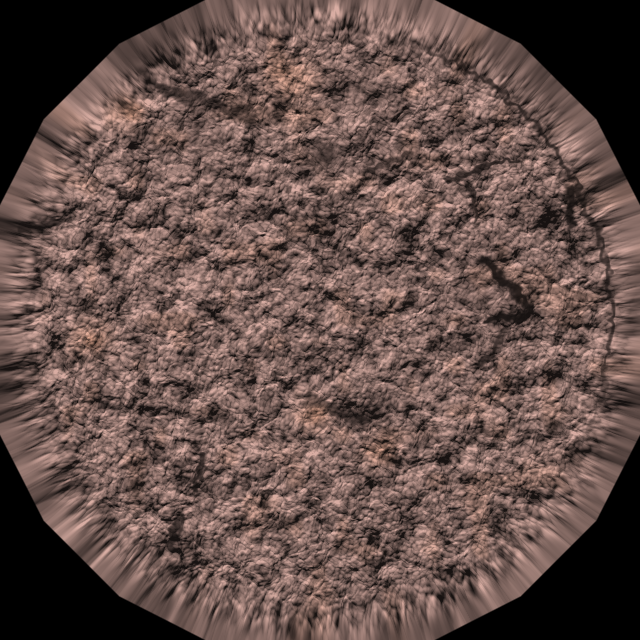
Write a WebGL 1 fragment shader that draws this texture.

```glsl
precision highp float;
uniform vec2 u_resolution;

vec2 hash2(vec2 p) {
  vec3 q = fract(p.xyx * vec3(0.1031, 0.1030, 0.0973));
  q += dot(q, q.yzx + 33.33);
  return fract((q.xx + q.yz) * q.zy);
}

float noise(vec2 p) {
  vec2 i = floor(p), f = fract(p);
  f *= f * (3.0 - 2.0 * f);
  return mix(mix(hash2(i).x, hash2(i + vec2(1, 0)).x, f.x),
             mix(hash2(i + vec2(0, 1)).x, hash2(i + vec2(1, 1)).x, f.x), f.y);
}

// Rounded clods around scattered cell centres
float clods(vec2 p) {
  vec2 cell = floor(p), f = fract(p);
  float nearest = 2.0;
  for (int y = -1; y <= 1; y++)
    for (int x = -1; x <= 1; x++) {
      vec2 g = vec2(float(x), float(y));
      vec2 d = g + hash2(cell + g) - f;
      nearest = min(nearest, dot(d, d));
    }
  return 1.0 - nearest;
}

// x: height, y: openness (low inside crevices)
vec2 terrain(vec2 p, float detail) {
  p += 0.007 * vec2(noise(p * 31.0), noise(p * 31.0 + 57.0));
  p += 0.004 * vec2(noise(p * 90.0 + 9.0), noise(p * 90.0 + 31.0));
  vec2 sum = vec2(0.0);
  float freq = 17.0, weight = 1.0;
  for (int i = 0; i < 5; i++) {
    float turn = float(i) * 1.3;
    vec2 s = mat2(cos(turn), sin(turn), -sin(turn), cos(turn)) * p * freq + float(i) * 17.3;
    float c = clods(s);
    sum.x += weight * (0.3 * c + 0.3 * noise(s * 1.7 + 5.0)) / freq;
    sum.y += 0.2 * mix(0.73, c, weight);
    freq *= 1.8;
    weight *= detail;
  }
  return sum;
}

float crack(vec2 p, vec2 a, vec2 b, float width) {
  vec2 ab = b - a;
  float t = clamp(dot(p - a, ab) / dot(ab, ab), 0.0, 1.0);
  return 1.0 - smoothstep(width * 0.3, width, length(p - a - ab * t));
}

float patchAt(vec2 p, vec2 c, float radius) {
  vec2 d = (p - c) / radius;
  return exp(-dot(d, d));
}

void main() {
  vec2 uv = gl_FragCoord.xy / u_resolution;
  vec2 d = uv - 0.5;
  float r = length(d), angle = atan(d.y, d.x);

  // Compress the radius near the rim so the soil smears outward
  float over = max(r - 0.43, 0.0);
  float squeezed = min(r, 0.43) + 0.034 * (1.0 - exp(-over / 0.034));
  vec2 q = 0.5 + d * squeezed / max(r, 0.001);
  float rim = smoothstep(0.475, 0.52, r);

  // Relief lit from above, with dark pits between clods
  float detail = mix(1.0, 0.6, rim);
  vec2 ground = terrain(q, detail);
  vec2 lit = terrain(q + 0.002 * vec2(-0.35, 0.94), detail);
  float slope = (lit.x - ground.x) / 0.002;
  float tone = 0.43 - 0.19 * slope + 1.0 * (ground.y - 0.73);
  float pit = smoothstep(0.55, 0.85, noise(q * 36.0 + 3.0)) * noise(q * 85.0);
  tone -= 0.24 * pit * (1.0 - 0.5 * rim);
  tone += 0.07 * (noise(q * 7.0) - 0.5);
  tone += 0.22 * (noise(q * 190.0) - 0.5) * (1.0 - rim);
  tone += (0.14 * (noise(q * 45.0 + 4.0) - 0.5) + 0.01) * rim;

  // Smooth boulders
  float boulder = patchAt(uv, vec2(0.573, 0.857), 0.042) + patchAt(uv, vec2(0.745, 0.55), 0.045)
                + 0.5 * patchAt(uv, vec2(0.30, 0.78), 0.07) + 0.5 * patchAt(uv, vec2(0.60, 0.39), 0.05);
  tone = mix(tone, 0.38 - 0.12 * slope, 0.5 * min(boulder, 1.0));

  // Fissures and deep shadows
  vec2 w = uv + 0.011 * (vec2(noise(uv * 42.0), noise(uv * 42.0 + 80.0)) - 0.5);
  w += 0.010 * (vec2(noise(uv * 120.0), noise(uv * 120.0 + 20.0)) - 0.5);
  float dark = crack(w, vec2(0.755, 0.596), vec2(0.83, 0.518), 0.011);
  dark = max(dark, crack(w, vec2(0.83, 0.514), vec2(0.765, 0.50), 0.010));
  dark = max(dark, 0.7 * crack(w, vec2(0.79, 0.48), vec2(0.755, 0.43), 0.009));
  dark = max(dark, 0.8 * crack(w, vec2(0.70, 0.72), vec2(0.81, 0.753), 0.006));
  dark = max(dark, 0.6 * crack(w, vec2(0.57, 0.735), vec2(0.64, 0.755), 0.008));
  dark = max(dark, 0.7 * crack(w, vec2(0.73, 0.71), vec2(0.745, 0.66), 0.006));
  dark = max(dark, 0.8 * crack(w, vec2(0.306, 0.23), vec2(0.32, 0.285), 0.008));
  dark = max(dark, 0.7 * crack(w, vec2(0.265, 0.14), vec2(0.28, 0.19), 0.008));
  dark = max(dark, 0.6 * crack(w, vec2(0.25, 0.86), vec2(0.39, 0.82), 0.014));
  dark = max(dark, 0.6 * crack(w, vec2(0.48, 0.38), vec2(0.57, 0.34), 0.013));
  dark = max(dark, 0.6 * crack(w, vec2(0.03, 0.645), vec2(0.11, 0.655), 0.009));
  dark = max(dark, 0.9 * crack(w, vec2(0.895, 0.70), vec2(0.89, 0.645), 0.013));
  dark = max(dark, 0.65 * patchAt(w, vec2(0.508, 0.755), 0.026));
  float arc = smoothstep(-0.45, 0.0, angle) * (1.0 - smoothstep(1.0, 1.4, angle));
  float ring = 1.0 - smoothstep(0.001, 0.006, abs(length(w - 0.5) - 0.453));
  dark = max(dark, ring * (0.15 + 0.6 * arc));
  tone = mix(tone, 0.10, dark * 0.9);

  // Mineral colour with pale ochre patches
  float ochre = patchAt(w, vec2(0.455, 0.875), 0.04) + patchAt(w, vec2(0.195, 0.825), 0.026)
              + patchAt(w, vec2(0.143, 0.47), 0.03) + patchAt(w, vec2(0.49, 0.35), 0.026)
              + patchAt(w, vec2(0.59, 0.295), 0.024);
  ochre = min(ochre, 1.0);
  float warm = clamp(0.6 * ochre + 0.3 * smoothstep(0.6, 0.9, noise(q * 28.0 + 11.0)), 0.0, 1.0);
  tone = clamp(tone + 0.08 * ochre, 0.09, 0.85);
  vec3 color = tone * mix(vec3(1.0, 0.80, 0.75), vec3(1.08, 0.79, 0.66), warm);

  // Twenty-sided outline
  float sector = 0.314159;
  float edge = r * cos(mod(angle, sector) - 0.5 * sector) - 0.527;
  float px = 1.0 / u_resolution.x;
  gl_FragColor = vec4(color * (1.0 - smoothstep(-px, px, edge)), 1.0);
}
```
